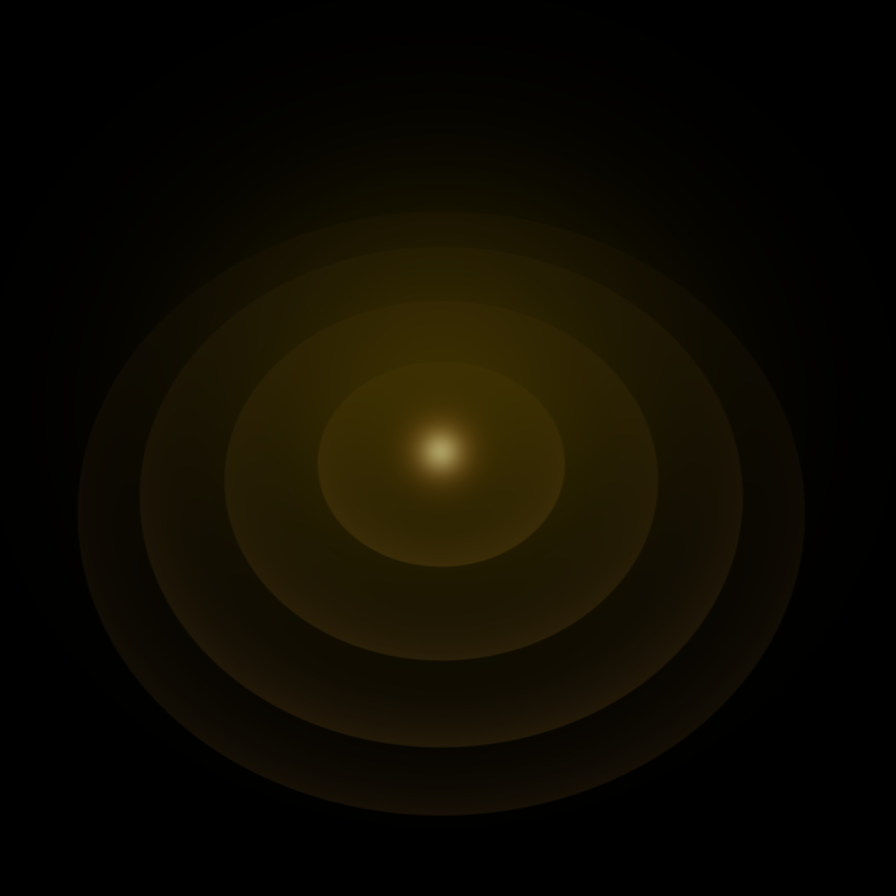
Give the GLSL for this background, as a Shadertoy shader.

```glsl
// Amber glow in the dark: four nested translucent ellipses, each sinking a
// little lower and brightening toward its bottom rim, over a soft gaussian
// haze, with a small pale spark near the middle.

float gaussian(vec2 p, vec2 sigma) {
    vec2 q = p / sigma;
    return exp(-0.5 * dot(q, q));
}

// Translucent ellipse whose fill gathers at the rim, mostly at the bottom.
float rimDisc(vec2 p, float radius, float falloff, float pixel) {
    p.y /= 0.83;
    float dist = length(p);
    float q = dist / radius;
    float inside = 1.0 - smoothstep(-1.0, 1.0, (dist - radius) / (pixel + 0.0007));
    float lowness = 0.5 - 0.5 * p.y / max(dist, 0.001);
    return inside * mix(0.022, 0.105, lowness) * pow(min(q, 1.0), falloff);
}

void mainImage(out vec4 fragColor, in vec2 fragCoord) {
    vec2 uv = fragCoord / iResolution.xy;
    float pixel = 1.0 / iResolution.y;

    // Broad haze, centred above the spark
    vec3 color = vec3(0.220, 0.175, 0.002)
               * gaussian(uv - vec2(0.492, 0.544), vec2(0.170, 0.156));

    // Nested discs, from the smallest to the largest
    vec4 radii = vec4(0.138, 0.242, 0.3365, 0.406);
    for (int i = 0; i < 4; i++) {
        float n = float(i);
        vec2 center = vec2(0.4925, 0.482 - 0.0184 * n);
        float strength = i == 3 ? 0.8 : 1.0;
        color += vec3(1.0, 0.70, 0.24) * strength
               * rimDisc(uv - center, radii[i], 2.5 + n, pixel);
    }

    // Spark: warm halo around a pale green core
    vec2 toSpark = uv - vec2(0.492, 0.496);
    color += vec3(0.27, 0.14, 0.07) * gaussian(toSpark, vec2(0.025));
    color += vec3(0.19, 0.31, 0.30) * gaussian(toSpark, vec2(0.015));

    fragColor = vec4(color, 1.0);
}
```
